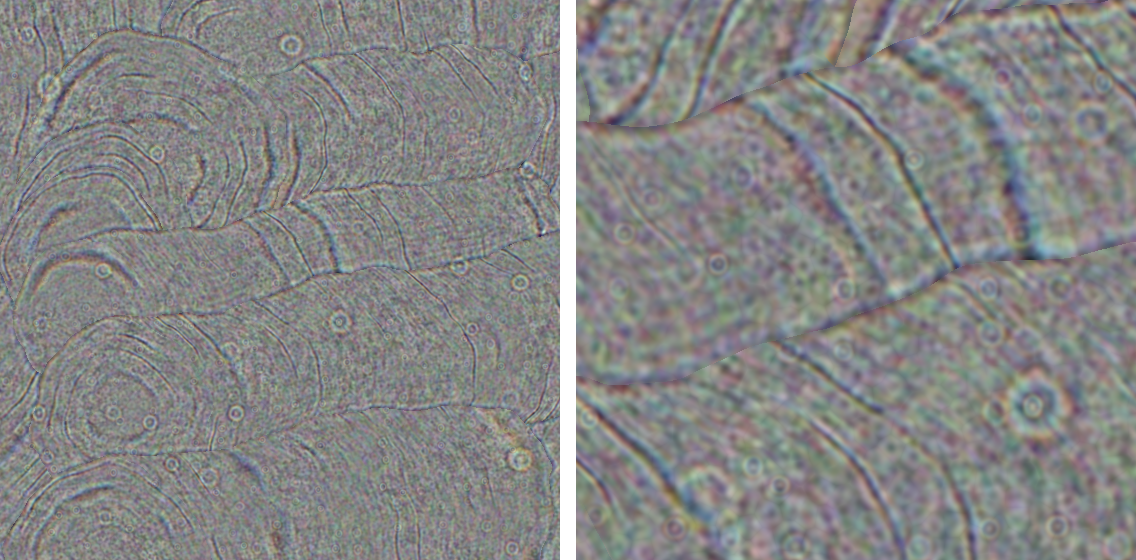
Left: the whole. Right: its middle third, enlarged.
Give the GLSL for this pattern, as a Shadertoy shader.

```glsl
// Grainy grey relief of overlapping ribbed tubes with rounded heads, small eyelets and iridescent fringes.

const float TAU = 6.2831853;
const vec3  BASE_GREY = vec3(0.512, 0.513, 0.511);
const vec3  LIGHT_TINT = vec3(0.96, 1.06, 0.92);      // highlights lean green, shadows violet
const vec3  GREEN_AXIS = vec3(-0.5, 0.7, -0.45);
const vec3  AMBER_AXIS = vec3(0.8, 0.05, -0.8);
const vec3  FRINGE_PHASE = vec3(-0.55, 0.0, 0.65);    // colour split of the ridges

const float TUBE_ANGLE = 0.19;
const float RIB_BOW = 0.45;
const float RIB_STEP = 0.066;
const float HEAD_STEP = 0.045;
const float RIDGE_PITCH = 0.017;
const float RIDGE_WIDTH = 0.010;
const float RIDGE_GAIN = 0.15;
const float EDGE_GAIN = 0.12;
const float GRAIN_SCALE = 215.0;
const float GRAIN_GAIN = 0.125;
const float FIBRE_GAIN = 0.12;
const float CHROMA_GAIN = 0.095;
const float SPOT_SCALE = 74.0;
const float SPOT_GAIN = 0.028;

// Head centre, radius and body length, topmost layer first
const int TUBE_COUNT = 9;
const vec4 TUBES[TUBE_COUNT] = vec4[TUBE_COUNT](
    vec4(0.20, -0.02, 0.19, 0.62), vec4(0.21, 0.26, 0.16, 2.0),
    vec4(0.15, 0.43, 0.13, 0.75),  vec4(0.16, 0.54, 0.15, 0.0),
    vec4(0.18, 0.60, 0.17, 0.0),   vec4(0.27, 0.70, 0.24, 0.0),
    vec4(0.35, 0.70, 0.14, 0.48),  vec4(0.42, 0.92, 0.13, 2.0),
    vec4(-0.70, 0.90, 3.0, 0.0));

vec3 hash3(vec2 p) {
    vec3 q = fract(p.xyx * vec3(0.1031, 0.1030, 0.0973));
    q += dot(q, q.yxz + 33.33);
    return fract((q.xxy + q.yzz) * q.zyx);
}

// Three independent smooth noises centred on zero
vec3 noise3(vec2 p) {
    vec2 i = floor(p), f = fract(p);
    f = f * f * (3.0 - 2.0 * f);
    vec3 low = mix(hash3(i), hash3(i + vec2(1, 0)), f.x);
    vec3 high = mix(hash3(i + vec2(0, 1)), hash3(i + vec2(1, 1)), f.x);
    return mix(low, high, f.y) - 0.5;
}

// Distance to the nearest jittered cell point
float cellular(vec2 p) {
    vec2 i = floor(p);
    float nearest = 4.0;
    for (int y = -1; y <= 1; y++)
    for (int x = -1; x <= 1; x++) {
        vec2 cell = i + vec2(x, y);
        vec2 d = cell + hash3(cell).xy - p;
        nearest = min(nearest, dot(d, d));
    }
    return sqrt(nearest);
}

// Damped wave across a ridge, split slightly by colour channel
vec3 ridge(float d, float pitch, float width) {
    return cos(d / pitch * TAU + FRINGE_PHASE) * exp(-d * d / (width * width));
}

// Scattered eyelets: bright ring, dark moat, small pupil
vec3 eyelets(vec2 p, float scale, float share, vec2 radii) {
    vec2 g = p * scale, i = floor(g);
    vec3 sum = vec3(0.0);
    for (int y = -1; y <= 1; y++)
    for (int x = -1; x <= 1; x++) {
        vec2 cell = i + vec2(x, y);
        vec3 h = hash3(cell + scale), k = hash3(cell + 91.0);
        float r = mix(radii.x, radii.y, k.x * k.x);
        float d = length((cell + 0.15 + 0.7 * h.xy - g) / scale * vec2(1.0, 0.8 + 0.3 * k.y));
        vec3 ring = ridge(d - r, r * 1.15, r * 0.7) + 0.5 * exp(-d * d / (r * r * 0.08));
        sum += step(h.z, share) * (0.45 + 0.55 * k.z) * ring;
    }
    return sum;
}

void mainImage(out vec4 fragColor, in vec2 fragCoord) {
    vec2 uv = fragCoord / min(iResolution.x, iResolution.y);
    vec2 p = uv + 0.013 * sin(uv.yx * vec2(13.0, 15.0) + vec2(0.4, 2.0))
                + 0.003 * sin(uv.yx * vec2(61.0, 53.0)) + 0.005 * noise3(uv * 48.0).xy;

    // Find the visible tube; u runs across the ribs, v along them
    vec2 axis = vec2(cos(TUBE_ANGLE), sin(TUBE_ANGLE));
    float u = 0.0, v = 0.0, edge = 1.0, stepSize = HEAD_STEP, layer = 0.0, core = 1.0;
    for (int n = 0; n < TUBE_COUNT; n++) {
        vec4 tube = TUBES[n];
        vec2 d = p - tube.xy;
        vec2 q = vec2(dot(d, axis), dot(d, vec2(-axis.y, axis.x)));
        float outline = length(vec2(q.x - clamp(q.x, 0.0, tube.w), q.y)) - tube.z;
        float head = length(q) - tube.z;
        edge = abs(outline) < abs(edge) ? outline : edge;
        if (outline < 0.0) {
            bool inHead = head < 0.0;
            u = inHead ? head : q.x - RIB_BOW * (tube.z - q.y * q.y / tube.z);
            v = inHead ? atan(q.y, q.x) * min(tube.z, 1.0) * 0.7 : q.y;
            stepSize = inHead ? HEAD_STEP : RIB_STEP;
            core = inHead ? smoothstep(0.02, 0.09, length(q)) : 1.0;
            layer = float(n);
            break;
        }
    }

    // Ribs at uneven spacing, fading in and out along their length
    vec3 patches = noise3(p * 11.0 + layer * 7.3);
    vec3 breaks = noise3(vec2(u * 24.0, v * 15.0) + layer * 17.0);
    float rib = u / stepSize + 0.3 * sin(u * 41.0 + layer * 2.0);
    float ribDistance = (fract(rib) - 0.5) * stepSize;
    float strength = core * smoothstep(-0.22, 0.3, breaks.x + 0.4 * patches.x);
    vec3 relief = -RIDGE_GAIN * strength * ridge(ribDistance, RIDGE_PITCH, RIDGE_WIDTH);
    float edgeStrength = smoothstep(-0.35, 0.3, patches.y + 0.5 * breaks.y);
    relief -= EDGE_GAIN * edgeStrength * ridge(edge, 0.018, 0.011);

    // Faint parallel ripples and ladder-like cross strokes
    relief += 0.026 * core * (0.5 + patches.y) * sin(u * TAU / 0.0135 + 5.0 * breaks.z + FRINGE_PHASE);
    relief += 0.03 * core * smoothstep(0.1, 0.35, patches.z) * sin(v * TAU / 0.013 + FRINGE_PHASE);

    // Large and small eyelets
    relief += 0.14 * eyelets(uv, 9.0, 0.4, vec2(0.009, 0.017));
    relief += 0.06 * eyelets(uv, 27.0, 0.45, vec2(0.0045, 0.008));

    // Fine grain, fibres along the ribs and cellular spots
    vec2 turned = mat2(0.8, 0.6, -0.6, 0.8) * uv;
    vec3 grain = noise3(turned * GRAIN_SCALE);
    vec3 fibre = core * noise3(vec2(u * 190.0, v * 95.0) + layer * 31.0);
    vec3 tint = 0.8 * noise3(turned * 120.0 + 40.0) + fibre;
    float spots = cos(cellular(uv * SPOT_SCALE) * 8.5);
    float light = GRAIN_GAIN * grain.x + FIBRE_GAIN * fibre.x - SPOT_GAIN * spots;
    light *= 1.0 + 0.7 * patches.x;

    vec3 color = BASE_GREY + (light + relief) * LIGHT_TINT;
    color += CHROMA_GAIN * ((tint.y + 0.6 * grain.y) * GREEN_AXIS + 0.8 * (tint.z + 0.6 * grain.z) * AMBER_AXIS);
    fragColor = vec4(clamp(color, 0.0, 1.0), 1.0);
}
```
